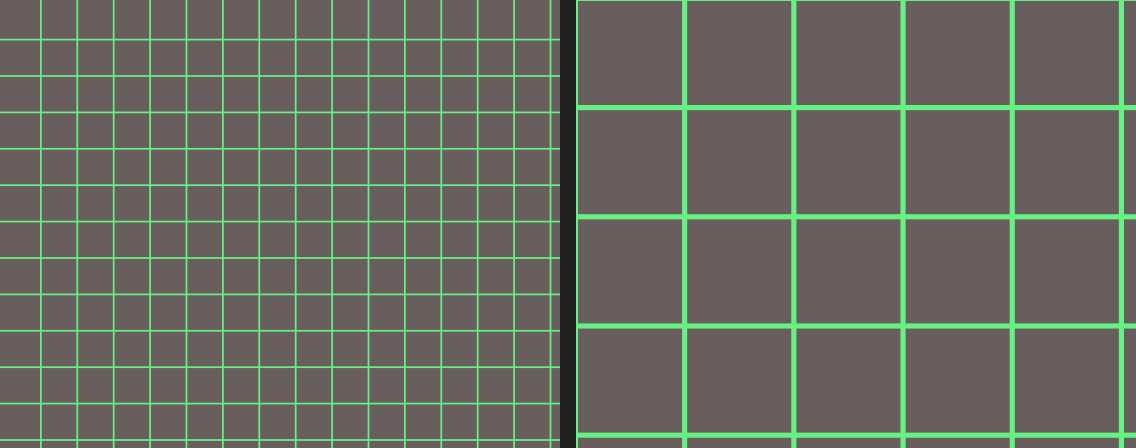
Left, the full canvas; right, a detail of the centre.
Reproduce this pattern procedurally as a Shadertoy shader.

```glsl
// Thin bright green square grid on a flat warm grey ground.

// Lengths are fractions of the canvas width, measured from the upper left.
#define CELL_SIZE   0.0650
#define FIRST_LINE  vec2(0.0730, 0.0707)
#define LINE_WIDTH  0.00306
#define GROUND_COL  vec3(0.41, 0.37, 0.37)
#define LINE_COL    vec3(0.40, 0.95, 0.51)

// Distance on each axis to the nearest line; none lie before the first.
vec2 gridDistance(vec2 p) {
    vec2 cell = (p - FIRST_LINE) / CELL_SIZE;
    vec2 nearest = max(floor(cell + 0.5), 0.0);
    return abs(cell - nearest) * CELL_SIZE;
}

// Share of a pixel covered by a line, per axis.
vec2 lineCoverage(vec2 dist, float pixel) {
    float halfWidth = 0.5 * LINE_WIDTH;
    vec2 inner = max(dist - 0.5 * pixel, -halfWidth);
    vec2 outer = min(dist + 0.5 * pixel, halfWidth);
    return clamp((outer - inner) / pixel, 0.0, 1.0);
}

void mainImage(out vec4 fragColor, in vec2 fragCoord) {
    float pixel = 1.0 / iResolution.x;
    vec2 p = vec2(fragCoord.x, iResolution.y - fragCoord.y) * pixel;

    // Union of vertical and horizontal lines
    vec2 cover = lineCoverage(gridDistance(p), pixel);
    float ink = 1.0 - (1.0 - cover.x) * (1.0 - cover.y);

    fragColor = vec4(mix(GROUND_COL, LINE_COL, ink), 1.0);
}
```
